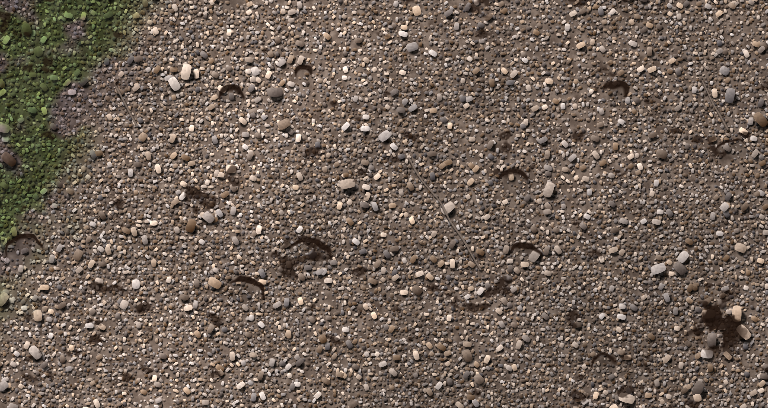
Give the GLSL for this texture, as a Shadertoy shader.

```glsl
// Sunlit gravelly soil with hoof prints, twigs, a churned pit and weeds at the left.
// Layers of jittered stones, each with facing light and a thrown shadow, lie over
// noisy dirt; larger relief is added as shaded crescents and noise patches.

#define LIGHT vec2(-0.45, 0.89)
#define EXPOSURE 1.06
#define FINE_SCALE 128.0
#define GRAIN_SCALE 80.0
#define PEBBLE_SCALE 43.0
#define STONE_SCALE 25.0
#define PRINT_SCALE 4.3
#define PRINT_DENSITY 0.48
#define SHADOW_DEPTH 0.72
#define PIT_CENTER vec2(1.765, 0.20)

float hash(vec2 p) {
    return fract(sin(dot(p, vec2(127.1, 311.7))) * 43758.545);
}

vec2 hash2(vec2 p) {
    return vec2(hash(p), hash(p + 57.3));
}

float noise(vec2 p) {
    vec2 i = floor(p), f = fract(p);
    f = f * f * (3.0 - 2.0 * f);
    return mix(mix(hash(i), hash(i + vec2(1.0, 0.0)), f.x),
               mix(hash(i + vec2(0.0, 1.0)), hash(i + vec2(1.0, 1.0)), f.x), f.y);
}

float fbm(vec2 p) {
    float sum = 0.0, amp = 0.53;
    for (int i = 0; i < 4; i++) {
        sum += amp * noise(p);
        p = mat2(1.6, 1.2, -1.2, 1.6) * p + 7.1;
        amp *= 0.5;
    }
    return sum;
}

// Brown ramp from deep shadow to pale stone
vec3 earth(float tone) {
    return tone * vec3(1.0, 0.944, 0.887) - vec3(0.0, 0.035, 0.05);
}

mat2 rotation(float a) {
    return mat2(cos(a), sin(a), -sin(a), cos(a));
}

// Lays one layer of angular stones and their shadows over the ground
vec3 addStones(vec3 ground, vec2 p, float scale, float density, float paleness) {
    vec2 g = p * scale + scale;
    float edge = 0.5 * scale / iResolution.y;
    float cover = 0.0, shadow = 0.0, facing = 0.0, id = 0.0;
    for (int y = -1; y <= 1; y++)
    for (int x = -1; x <= 1; x++) {
        vec2 cell = floor(g) + vec2(x, y);
        if (hash(cell + 11.7) > density) continue;
        vec2 rnd = hash2(cell + 3.1);
        vec2 d = g - cell - 0.5 - 0.75 * (hash2(cell) - 0.5);
        float radius = mix(0.25, 0.5, rnd.x);
        vec2 q = abs(rotation(rnd.y * 6.28) * d) * vec2(0.9, 1.0 + 0.6 * rnd.x);
        float dist = mix(length(q), 1.15 * max(q.x, q.y), 0.5) - radius;
        float c = 1.0 - smoothstep(-edge, edge, dist);
        float shadowDist = length(d + LIGHT * radius * 0.65) - radius;
        shadow = max(shadow, 1.0 - smoothstep(-0.12 - edge, edge, shadowDist));
        if (c > cover) {
            cover = c;
            facing = clamp(dot(d, LIGHT) / radius, -1.0, 1.0);
            id = hash(cell + 29.3);
        }
    }
    float tone = mix(0.36, 0.84, pow(id, 1.4)) + paleness + 0.19 * facing;
    vec3 stone = earth(tone) + (fract(id * 17.0) - 0.5) * vec3(0.07, 0.0, -0.08);
    stone *= 0.92 + 0.16 * noise(p * 260.0);
    return mix(ground * (1.0 - SHADOW_DEPTH * shadow), stone, cover);
}

// x: shaded rim crescent, y: trodden floor of nearby hoof prints
vec2 hoofPrints(vec2 p) {
    vec2 g = p * PRINT_SCALE, result = vec2(0.0);
    vec2 warp = vec2(noise(p * 38.0), noise(p * 38.0 + 9.0)) - 0.5;
    for (int y = -1; y <= 1; y++)
    for (int x = -1; x <= 1; x++) {
        vec2 cell = floor(g) + vec2(x, y);
        if (hash(cell + 41.9) > PRINT_DENSITY) continue;
        vec2 rnd = hash2(cell + 5.7);
        vec2 d = (g - cell - 0.2 - 0.6 * hash2(cell + 19.0)) / PRINT_SCALE;
        d = rotation((rnd.x - 0.5) * 0.9) * d + warp * 0.018;
        d.y *= 1.25;
        float radius = mix(0.028, 0.056, rnd.y);
        float inside = 1.0 - smoothstep(-0.003, 0.003, length(d) - radius);
        float lower = length(d + vec2(0.0, 0.008 + 0.018 * rnd.x)) - radius;
        result.x = max(result.x, inside * smoothstep(-0.004, 0.004, lower));
        result.y = max(result.y, 1.0 - smoothstep(0.4, 1.3, length(d) / radius));
    }
    return result;
}

float segment(vec2 p, vec2 a, vec2 b) {
    vec2 d = b - a;
    return length(p - a - d * clamp(dot(p - a, d) / dot(d, d), 0.0, 1.0));
}

void mainImage(out vec4 fragColor, in vec2 fragCoord) {
    vec2 p = fragCoord / iResolution.y;
    float pixel = 1.0 / iResolution.y;
    float drift = fbm(p * 5.0 + 2.0);
    vec2 prints = hoofPrints(p);
    float weeds = 1.0 - smoothstep(-0.08, 0.09, p.x - 0.40 * p.y + 0.08 + 0.22 * (drift - 0.5));
    float pit = 1.0 - smoothstep(0.05, 0.11, length(p - PIT_CENTER) + 0.07 * (drift - 0.5));

    // Dirt and gravel, from fine to coarse
    float gravel = clamp(1.25 - 0.8 * drift - 0.35 * prints.y, 0.3, 1.0);
    vec3 color = earth(0.27 + 0.30 * fbm(p * 70.0));
    color = addStones(color, p, FINE_SCALE, 0.75 * gravel, -0.06);
    color = addStones(color, p, GRAIN_SCALE, 0.82 * gravel, 0.0);
    color = addStones(color, p, PEBBLE_SCALE, 0.17, 0.04);
    color = addStones(color, p, STONE_SCALE, 0.035 + 0.35 * pit, 0.0);

    // Broad light and dark drifts
    float paleBand = exp(-7.0 * pow(abs(p.x - 0.35 - 0.3 * p.y), 2.0));
    color *= 0.82 + 0.16 * paleBand + 0.28 * drift;
    color *= 1.0 - 0.13 * prints.y;

    // Weeds: dark litter with thin tilted blades
    float blades = noise(rotation(0.5) * p * vec2(150.0, 45.0)) * noise(rotation(0.7) * p * 40.0);
    float green = smoothstep(0.42, 0.62, fbm(p * 11.0 + 5.0));
    vec3 litter = color * mix(vec3(0.70, 0.69, 0.74), vec3(0.56, 0.70, 0.46), green);
    color = mix(color, litter + 0.12 * blades, weeds);

    // Twigs with their shadows
    vec2 q = p + 0.014 * (vec2(noise(p * 14.0), noise(p * 14.0 + 4.0)) - 0.5);
    for (int i = 0; i < 3; i++) {
        float k = float(i), longer = mod(k, 2.0);
        vec2 tip = vec2(0.28 + 0.72 * k, 0.80 - 0.19 * longer);
        vec2 root = tip + vec2(0.06 + 0.12 * longer, -0.11 - 0.16 * longer);
        float shade = 1.0 - smoothstep(0.001, 0.003 + pixel, segment(q + LIGHT * 0.005, tip, root));
        float twig = 1.0 - smoothstep(0.0008, 0.0012 + pixel, segment(q, tip, root));
        color = mix(color * (1.0 - 0.6 * shade), earth(0.53), 0.8 * twig);
    }

    // Deep shade in print rims, the pit and small scattered hollows
    float hollows = smoothstep(0.70, 0.78, fbm(p * vec2(17.0, 24.0) + 31.0));
    float pitShade = pit * smoothstep(0.46, 0.56, fbm(p * 24.0 + 13.0));
    float deep = max(prints.x, max(0.75 * hollows, pitShade));
    color = mix(color, earth(0.10) + 0.06 * color, 0.92 * deep);

    fragColor = vec4(clamp(color * EXPOSURE, 0.0, 1.0), 1.0);
}
```
